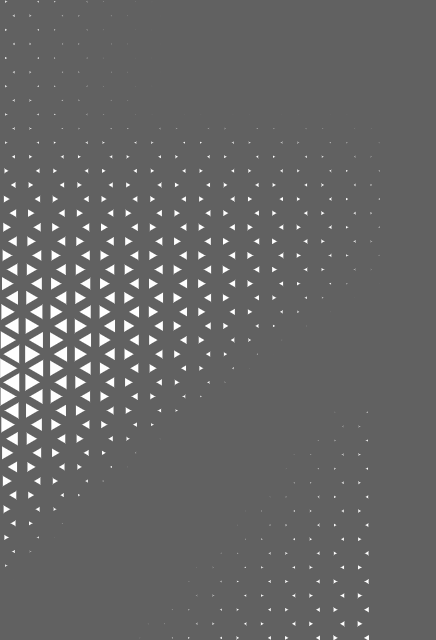
This background is drawn by a Shadertoy shader. Its source:

```glsl
// Halftone of white triangles on grey: a wedge swelling at the left and a faint lower right corner.

// Height of a triangle in the main wedge, tapering away from a sloping ridge
float wedgeSize(vec2 c) {
    float offset = c.y - 0.411 - 0.48 * c.x;
    float peak = max(0.0221 - 0.034 * c.x + 0.0059 * exp(-9.6 * c.x), 0.0);
    bool above = offset > 0.0;
    float reach = above ? 0.413 - 0.48 * c.x : 0.341 - 0.58 * c.x + 0.422 * c.x * c.x;
    float bend = above ? 1.0 + min(0.9 * c.x, 0.35) : 1.0 + min(2.7 * c.x, 0.9);
    float size = peak * (1.0 - pow(abs(offset) / max(reach, 0.01), bend));

    // Faint specks continue to the top left
    float specks = (0.0029 - 0.011 * c.x) * step(0.7, c.y);
    return max(size, specks) * step(c.x, 0.605);
}

// Height of a triangle in the lower right corner, growing along a diagonal
float cornerSize(vec2 c) {
    float depth = 1.15 * c.x - c.y - 0.229;
    return (0.0005 + 0.017 * depth) * step(0.0, depth) * step(c.x, 0.58) * step(c.y, 0.37);
}

// Coverage by a triangle of the given height, centred at its centroid, tip towards +x
float triangle(vec2 q, float size, float pixel) {
    float d = max(-q.x, 0.5 * q.x + 0.866 * abs(q.y)) - size / 3.0;
    float fade = clamp(size / (1.6 * pixel), 0.0, 1.0);
    return clamp(0.5 - d / pixel, 0.0, 1.0) * fade;
}

// Vertical strips of triangles that point right and left in turn
float lattice(vec2 p, vec2 origin, bool corner, float pixel) {
    vec2 cell = vec2(0.03805, 0.02203);
    vec2 g = (p - origin) / cell;
    float column = floor(g.x);
    float cover = 0.0;
    // Large triangles reach into the neighbouring rows
    for (int i = -1; i <= 1; i++) {
        float row = floor(g.y + 0.5) + float(i);
        float pointsLeft = mod(column + row, 2.0);
        vec2 centre = origin + cell * vec2(column + (1.0 + pointsLeft) / 3.0, row);
        float size = corner ? cornerSize(centre) : wedgeSize(centre);
        vec2 q = p - centre;
        q.x *= 1.0 - 2.0 * pointsLeft;
        cover = max(cover, triangle(q, max(size, 0.0), pixel));
    }
    return cover;
}

void mainImage(out vec4 fragColor, in vec2 fragCoord) {
    vec2 p = fragCoord / iResolution.y;
    float pixel = 1.0 / iResolution.y;

    float wedge = lattice(p, vec2(-0.0036, 0.9974), false, pixel);
    float corner = lattice(p, vec2(-0.0222, 0.0033), true, pixel);

    vec3 color = mix(vec3(0.38), vec3(0.995), max(wedge, corner));
    fragColor = vec4(color, 1.0);
}
```
